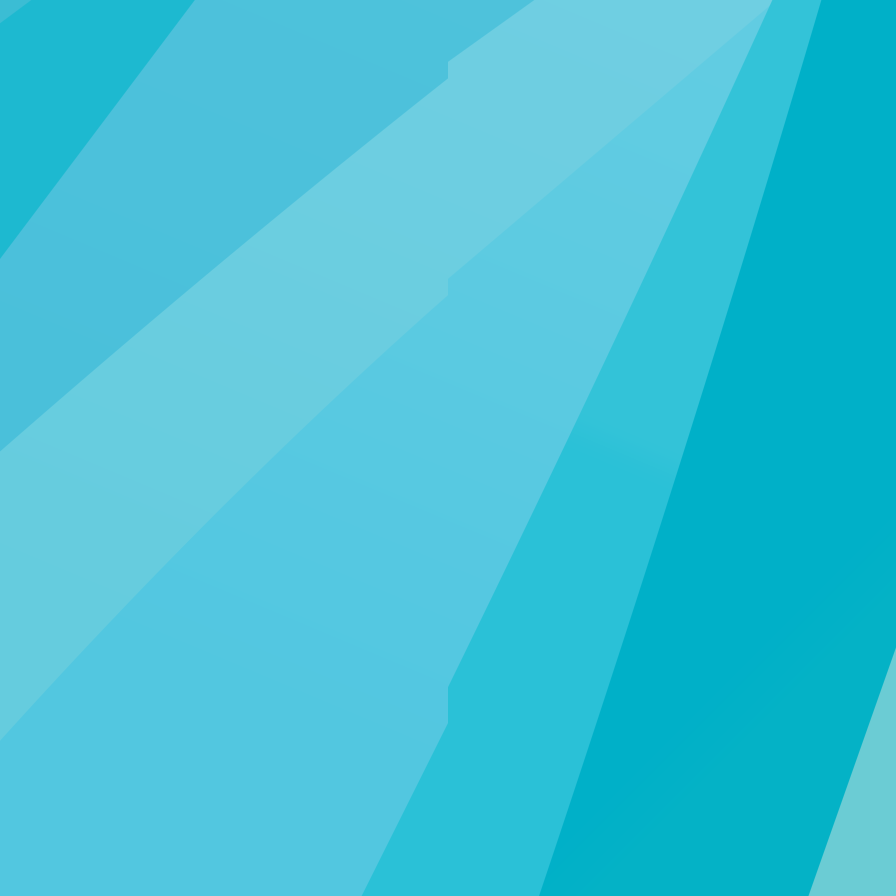
Write a Shadertoy shader that draws this background.

```glsl
// Broad turquoise and sky-blue rays fanning down from the upper right.

// Coverage of the side where the signed distance is positive.
float cover(float dist) {
    return smoothstep(-0.7, 0.7, dist * iResolution.y);
}

// Distance from an edge given as a height or offset with a local slope.
float edgeDistance(float offset, float slope) {
    return offset / sqrt(1.0 + slope * slope);
}

// A shallow arch: zero at both ends, one in the middle.
float arch(float t) {
    return 4.0 * t * (1.0 - t);
}

void mainImage(out vec4 fragColor, in vec2 fragCoord) {
    // Horizontal from the left, depth from the top.
    vec2 p = fragCoord / iResolution.xy;
    p.y = 1.0 - p.y;
    bool leftHalf = p.x < 0.5;

    // Slightly tilted tone change running down the canvas.
    float tone = smoothstep(-0.35, 0.8, p.y - 0.42 * p.x);

    // Upper left corner and its teal ray.
    vec3 color = vec3(0.23, 0.74, 0.83);
    vec3 teal = vec3(0.115, 0.725, 0.815);
    color = mix(color, teal, cover(edgeDistance(p.y - 0.026 + 0.743 * p.x, 0.743)));

    // Muted blue ray.
    vec3 mutedBlue = mix(vec3(0.305, 0.76, 0.86), vec3(0.285, 0.75, 0.855), tone);
    color = mix(color, mutedBlue, cover(edgeDistance(p.y - 0.289 + 1.329 * p.x, 1.329)));

    // Pale ray, with its upper edge shifted at the centre seam.
    float paleTop = leftHalf ? 0.5039 - 0.875 * p.x + 0.0845 * p.x * p.x
                             : 0.069 - 0.716 * (p.x - 0.5);
    vec3 pale = mix(vec3(0.435, 0.81, 0.885), vec3(0.395, 0.80, 0.87), tone);
    color = mix(color, pale, cover(edgeDistance(p.y - paleTop, 0.78)));

    // Wide sky-blue ray.
    float skyTop = leftHalf ? 0.8268 - 1.1077 * p.x + 0.2258 * p.x * p.x
                            : 0.3112 - 0.849 * (p.x - 0.5);
    vec3 sky = mix(vec3(0.38, 0.80, 0.885), vec3(0.32, 0.78, 0.88), tone);
    color = mix(color, sky, cover(edgeDistance(p.y - skyTop, 0.92)));

    // Bright turquoise ray, with a soft tonal fold across it.
    float turquoiseLeft = leftHalf ? 0.5 - 0.4995 * (p.y - 0.807)
                                   : 0.862 - 0.472 * p.y + 0.0033 * arch(p.y / 0.767);
    float fold = smoothstep(-0.03, 0.03, p.y - 0.21 - 0.42 * p.x);
    vec3 turquoise = mix(vec3(0.20, 0.765, 0.847), vec3(0.165, 0.755, 0.843), fold);
    color = mix(color, turquoise, cover(edgeDistance(p.x - turquoiseLeft, 0.48)));

    // Deep cyan ray, a little greener in the lower right.
    float deepLeft = 0.9167 - 0.3151 * p.y + 0.0052 * arch(p.y);
    float greener = smoothstep(-0.05, 0.1, p.y + p.x - 1.59);
    vec3 deep = mix(vec3(0.0, 0.69, 0.784), vec3(0.016, 0.698, 0.777), greener);
    color = mix(color, deep, cover(edgeDistance(p.x - deepLeft, 0.315)));

    // Pale green wedge at the lower right.
    float wedgeLeft = 1.0 - 0.3523 * (p.y - 0.7227);
    color = mix(color, vec3(0.42, 0.80, 0.83), cover(edgeDistance(p.x - wedgeLeft, 0.352)));

    fragColor = vec4(color, 1.0);
}
```
